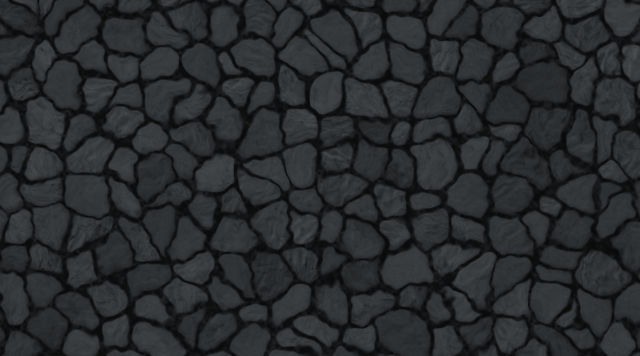
Write a WebGL 1 fragment shader that draws this texture.

```glsl
precision highp float;
// Dry-laid wall of dark slate stones with gritty black joints.
uniform vec2 u_resolution;

#define STONES_HIGH 10.2   // stones along the canvas height
#define JITTER 0.86        // scatter of the stone centres
#define SIZE_SPREAD 0.34   // difference between large and small stones
#define CORNER 17.0        // higher gives sharper stone corners
#define JOINT 0.045        // half width of the joints
#define EDGE 0.085         // softness of the stone rim
#define WARP 0.42          // irregularity of the outlines
#define RELIEF 0.15        // strength of the surface lighting
#define DARK_STONE 0.168
#define LIGHT_STONE 0.242
#define TINT vec3(-0.009, 0.001, 0.010)

float hash(vec2 p) {
  return fract(sin(dot(p, vec2(127.1, 311.7))) * 43758.5453);
}

vec2 hash2(vec2 p) {
  return vec2(hash(p), hash(p + 37.3));
}

float noise(vec2 p) {
  vec2 i = floor(p), f = fract(p);
  f = f * f * (3.0 - 2.0 * f);
  return mix(mix(hash(i), hash(i + vec2(1.0, 0.0)), f.x),
             mix(hash(i + vec2(0.0, 1.0)), hash(i + 1.0), f.x), f.y);
}

vec2 noise2(vec2 p) {
  return vec2(noise(p), noise(p + 53.7)) - 0.5;
}

float fbm(vec2 p) {
  float sum = 0.0, amp = 0.5;
  for (int i = 0; i < 4; i++) {
    sum += amp * noise(p);
    p = mat2(1.6, 1.2, -1.2, 1.6) * p + 7.1;
    amp *= 0.5;
  }
  return sum;
}

vec2 stoneCentre(vec2 cell) {
  return cell + 0.5 + JITTER * (hash2(cell) - 0.5);
}

float stoneWeight(vec2 cell) {
  return SIZE_SPREAD * hash(cell + 91.7);
}

// Finds the owning stone; returns its rounded border distance.
float stoneDistance(vec2 p, out vec2 id, out vec2 local) {
  vec2 base = floor(p);
  float best = 1e3;
  for (int y = -2; y <= 2; y++)
  for (int x = -2; x <= 2; x++) {
    vec2 cell = base + vec2(float(x), float(y));
    vec2 r = p - stoneCentre(cell);
    float power = dot(r, r) - stoneWeight(cell);
    if (power < best) { best = power; id = cell; local = r; }
  }
  float sum = 0.0;
  for (int y = -2; y <= 2; y++)
  for (int x = -2; x <= 2; x++) {
    if (x == 0 && y == 0) continue;
    vec2 cell = id + vec2(float(x), float(y));
    vec2 r = p - stoneCentre(cell);
    float power = dot(r, r) - stoneWeight(cell);
    float d = 0.5 * (power - best) / max(length(r - local), 0.05);
    sum += exp(-CORNER * d);
  }
  return -log(max(sum, 1e-6)) / CORNER;
}

// Rock height: layered strata, turned differently on each stone.
float rockHeight(vec2 local, vec2 id) {
  float a = 6.2832 * hash(id + 11.3);
  vec2 q = mat2(cos(a), sin(a), -sin(a), cos(a)) * local;
  q.y *= 1.0 + 1.8 * hash(id + 23.9);
  return fbm(q * 3.2 + 40.0 * hash2(id + 5.1));
}

// Broken planes: two ragged creases change the tone across a stone.
float facets(vec2 local, vec2 id) {
  float tone = 0.0;
  for (int i = 0; i < 2; i++) {
    vec2 seed = id + 17.0 * float(i + 1);
    float a = 6.2832 * hash(seed);
    float side = dot(local, vec2(cos(a), sin(a))) + 0.3 * (hash(seed + 3.7) - 0.5);
    side += 0.16 * (noise(local * 7.0 + seed) - 0.5);
    tone += (smoothstep(-0.035, 0.035, side) - 0.5) * (hash(seed + 8.1) - 0.5);
  }
  return tone;
}

void main() {
  vec2 p = gl_FragCoord.xy / u_resolution.y * STONES_HIGH + 3.0;
  vec2 warped = p + WARP * noise2(p * 1.3) + 0.14 * noise2(p * 4.5);
  vec2 id, local;
  float d = stoneDistance(warped, id, local);

  // Stone face, lit from the upper left
  float rough = mix(0.25, 1.0, hash(id + 61.3));
  float slope = rockHeight(local, id) - rockHeight(local + vec2(-0.05, 0.07), id);
  float face = mix(DARK_STONE, LIGHT_STONE, sqrt(hash(id + 29.1)));
  face += rough * (RELIEF * slope + 0.055 * facets(local, id));
  face -= 0.05 * rough * smoothstep(0.5, 0.75, rockHeight(local * 1.4, id + 0.5));
  face += 0.016 * (noise(p * 17.0) - 0.5);

  // Rounded rim: brighter towards the light, shaded away from it
  float rim = 1.0 - smoothstep(JOINT, JOINT + 0.17, d);
  float facing = dot(normalize(local + 1e-4), vec2(-0.5, 0.86));
  face += rim * (0.02 * facing - 0.022);

  // Joint grit and contact shadow
  float grit = noise(p * 13.0) * noise(p * 6.0 + 9.0);
  float joint = 0.038 + 0.11 * grit;
  float width = JOINT + 0.05 * (noise(p * 1.1 + 70.0) - 0.4);
  float stone = smoothstep(width - 0.4 * EDGE, width + 0.6 * EDGE, d);

  float tone = mix(joint, face, stone);
  gl_FragColor = vec4(clamp(tone + TINT * smoothstep(0.0, 0.2, tone), 0.0, 1.0), 1.0);
}
```
